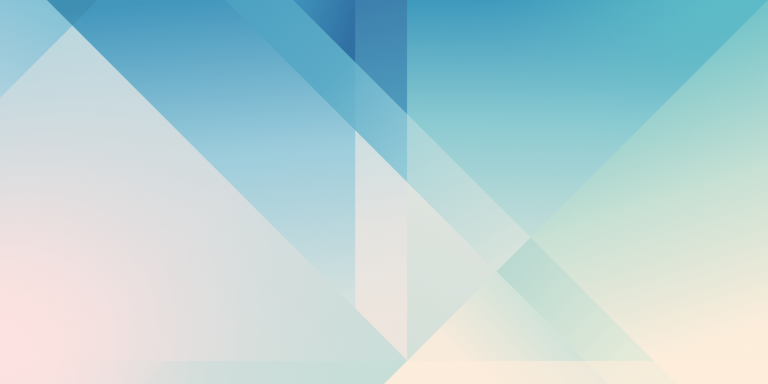
Write a Shadertoy shader that draws this background.

```glsl
// Overlapping translucent facets in blue, teal, blush and cream, cut by diagonals.

// Soft step across an edge: 0 where d is negative, 1 where positive.
float side(float d, float blur) {
    return smoothstep(-blur, blur, d);
}

// Three-colour gradient running from point a to point b.
vec3 ramp(vec2 p, vec2 a, vec2 b, vec3 start, vec3 middle, vec3 end) {
    vec2 axis = b - a;
    float t = clamp(dot(p - a, axis) / dot(axis, axis), 0.0, 1.0);
    return mix(mix(start, middle, min(2.0 * t, 1.0)), end, max(2.0 * t - 1.0, 0.0));
}

// Two-colour gradient running from point a to point b.
vec3 ramp(vec2 p, vec2 a, vec2 b, vec3 start, vec3 end) {
    return ramp(p, a, b, start, 0.5 * (start + end), end);
}

float hash(vec2 cell) {
    return fract(sin(dot(cell, vec2(12.9898, 78.233))) * 43758.5453);
}

void mainImage(out vec4 fragColor, in vec2 fragCoord) {
    vec2 p = fragCoord / iResolution.y;
    p.x *= 2.0 * iResolution.y / iResolution.x;
    float blur = 0.75 / iResolution.y;
    float diagonalBlur = 1.414 * blur;

    const vec3 CREAM = vec3(1.00, 0.93, 0.86);
    const vec3 BLUSH = vec3(1.00, 0.89, 0.88);
    const vec3 MIST = vec3(0.74, 0.86, 0.84);

    // Edges: falling and rising diagonals, two verticals, one horizontal.
    float falling = p.x + p.y;
    float rising = p.x - p.y;
    float pastFirst = side(falling - 1.122, diagonalBlur);
    float pastSecond = side(falling - 1.586, diagonalBlur);
    float pastThird = side(falling - 1.763, diagonalBlur);
    float corner = side(-0.745 - rising, diagonalBlur);
    float belowRise = side(rising - 1.0, diagonalBlur);
    float stripLeft = side(p.x - 0.925, blur);
    float stripRight = side(p.x - 1.06, blur);
    float floorBand = side(0.06 - p.y, blur);
    float band = pastSecond * (1.0 - pastThird);

    // Left sky and the pale central strip.
    vec3 left = ramp(p, vec2(0.50, 1.0), vec2(0.56, 0.2),
        vec3(0.26, 0.59, 0.74), vec3(0.61, 0.80, 0.86), vec3(0.83, 0.88, 0.87));
    left *= 1.0 - 0.05 * corner;
    vec3 strip = ramp(p, vec2(0.95, 0.66), vec2(1.0, 0.18),
        vec3(0.80, 0.87, 0.88), vec3(0.89, 0.89, 0.88), vec3(0.93, 0.90, 0.87));
    left = mix(left, strip, stripLeft);

    // Large lower-left facet with a blush glow, and its blue corner.
    vec3 lower = ramp(p, vec2(0.19, 0.92), vec2(1.0, 0.08),
        vec3(0.71, 0.84, 0.87), vec3(0.81, 0.86, 0.87), vec3(0.79, 0.87, 0.85));
    float glow = length(p - vec2(0.0, 0.1)) / 0.55;
    lower = mix(lower, BLUSH, 0.95 * exp(-glow * glow));
    vec3 cornerBlue = ramp(p, vec2(0.12, 1.0), vec2(0.0, 0.745),
        vec3(0.52, 0.76, 0.84), vec3(0.68, 0.82, 0.87));
    lower = mix(lower, cornerBlue, corner);
    left = mix(lower, left, pastFirst);

    // Blue diagonal band and the deep triangle above it.
    vec3 bandBlue = ramp(p, vec2(0.60, 1.0), vec2(1.06, 0.53),
        vec3(0.30, 0.63, 0.76), vec3(0.36, 0.67, 0.78), vec3(0.57, 0.79, 0.84));
    left = mix(left, mix(bandBlue, vec3(1.0), 0.05 * stripLeft), pastSecond);
    vec3 deep = ramp(p, vec2(0.76, 1.0), vec2(0.925, 0.95),
        vec3(0.25, 0.58, 0.74), vec3(0.19, 0.44, 0.64));
    vec3 deepStrip = ramp(p, vec2(0.97, 1.0), vec2(1.03, 0.70),
        vec3(0.24, 0.50, 0.68), vec3(0.31, 0.61, 0.74));
    left = mix(left, mix(deep, deepStrip, stripLeft), pastThird);

    // Right sky, tinted teal toward its upper corner.
    vec3 right = ramp(p, vec2(1.2, 1.0), vec2(1.2, 0.38),
        vec3(0.24, 0.60, 0.74), vec3(0.54, 0.79, 0.82), vec3(0.77, 0.87, 0.85));
    float teal = smoothstep(1.2, 1.9, p.x) * smoothstep(0.6, 1.0, p.y);
    right = mix(right, vec3(0.40, 0.77, 0.79), 0.75 * teal);
    vec3 paleBand = ramp(p, vec2(1.06, 0.70), vec2(1.3, 0.3),
        vec3(0.65, 0.83, 0.85), vec3(0.85, 0.89, 0.86));
    vec3 wedge = ramp(p, vec2(1.2, 0.45), vec2(1.06, 0.1),
        vec3(0.87, 0.89, 0.87), vec3(0.83, 0.88, 0.85));
    right = mix(right, paleBand, band);
    right = mix(wedge, right, pastSecond);
    vec3 color = mix(left, right, stripRight);

    // Warm facets below the rising diagonal.
    vec3 warm = ramp(p, vec2(2.0, 0.975), vec2(2.234, 0.23),
        vec3(0.46, 0.77, 0.79), vec3(0.78, 0.88, 0.83), vec3(0.99, 0.93, 0.86));
    vec3 warmBand = ramp(p, vec2(1.35, 0.36), vec2(1.66, 0.07),
        vec3(0.72, 0.85, 0.82), vec3(0.90, 0.92, 0.85));
    vec3 warmTip = ramp(p, vec2(1.41, 0.18), vec2(1.25, 0.02),
        vec3(0.82, 0.89, 0.85), vec3(0.97, 0.92, 0.86));
    warm = mix(warm, warmBand, band);
    warm = mix(warmTip, warm, pastSecond);
    warm = mix(warm, CREAM, 0.6 * floorBand);

    // Misty floor on the left, with a faint slanted step.
    float step2 = side(rising - 0.37, diagonalBlur);
    float mist = smoothstep(0.12, 0.6, p.x) * (0.2 + 0.15 * step2);
    color = mix(color, MIST, floorBand * mist);
    color = mix(color, warm, belowRise);

    // Fine dither against banding.
    color += (hash(fragCoord) - 0.5) / 255.0;
    fragColor = vec4(color, 1.0);
}
```
